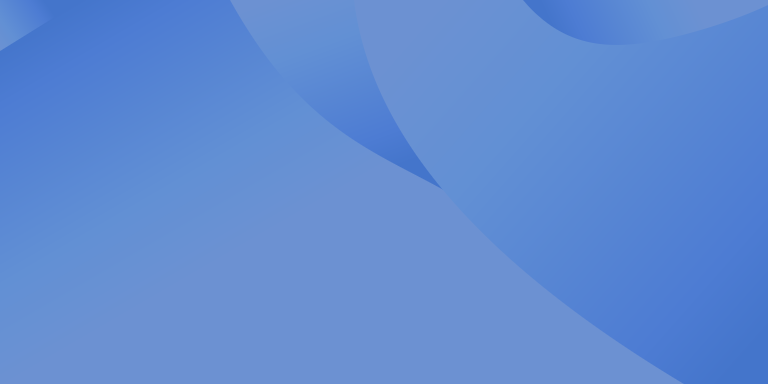
Give the GLSL for this background, as a Shadertoy shader.

```glsl
// Palette, from deepest to palest
const vec3 DEEP = vec3(0.267, 0.459, 0.796);
const vec3 BLUE = vec3(0.302, 0.486, 0.827);
const vec3 SKY  = vec3(0.385, 0.565, 0.831);
const vec3 HAZE = vec3(0.424, 0.569, 0.824);

// Palette positions of the two inner colours
const float BLUE_STOP = 0.17;
const float SKY_STOP = 0.70;

// Curve starts along the top edge, and the fin's tip
const float FIN_START = 0.599;
const float FIN_LENGTH = 0.56;
const float SHEET_START = 0.922;
const float BOWL_START = 1.362;

// Polynomial coefficients, lowest power first
const vec3 FIN_CURVE = vec3(1.798, -2.668, 1.86);
const vec3 SHEET_CURVE = vec3(0.121, 0.666, 0.072);
const vec4 BOWL_CURVE = vec4(1.181, -3.939, 5.007, -2.64);
const vec2 CORNER_LINE = vec2(0.133, -0.622);

// Four-colour linear gradient running from a deep point to a pale point
vec3 gradient(vec2 p, vec2 deepEnd, vec2 paleEnd) {
    vec2 axis = paleEnd - deepEnd;
    float t = clamp(dot(p - deepEnd, axis) / dot(axis, axis), 0.0, 1.0);
    vec3 color = mix(DEEP, BLUE, clamp(t / BLUE_STOP, 0.0, 1.0));
    color = mix(color, SKY, clamp((t - BLUE_STOP) / (SKY_STOP - BLUE_STOP), 0.0, 1.0));
    return mix(color, HAZE, clamp((t - SKY_STOP) / (1.0 - SKY_STOP), 0.0, 1.0));
}

// Antialiased mask, full where the field is positive
float coverage(float field) {
    float width = max(length(vec2(dFdx(field), dFdy(field))), 1e-5);
    return clamp(0.5 + field / width, 0.0, 1.0);
}

float finDepth(float x) {
    float u = min(x - FIN_START, FIN_LENGTH);
    return u * (FIN_CURVE.x + u * (FIN_CURVE.y + u * FIN_CURVE.z));
}

float sheetEdge(float depth) {
    return SHEET_START + depth * (SHEET_CURVE.x + depth * (SHEET_CURVE.y + depth * SHEET_CURVE.z));
}

float bowlDepth(float x) {
    float u = x - BOWL_START;
    return u * (BOWL_CURVE.x + u * (BOWL_CURVE.y + u * (BOWL_CURVE.z + u * BOWL_CURVE.w)));
}

void mainImage(out vec4 fragColor, in vec2 fragCoord) {
    // Units of canvas height; y is the depth below the top edge
    vec2 p = fragCoord / iResolution.y;
    p.y = 1.0 - p.y;

    // Backdrop
    vec3 color = gradient(p, vec2(0.21, 0.0), vec2(0.60, 0.67));

    // Folded corner
    vec3 corner = gradient(p, vec2(0.12, 0.01), vec2(-0.02, 0.11));
    color = mix(color, corner, coverage(CORNER_LINE.x + CORNER_LINE.y * p.x - p.y));

    // Hanging fin
    vec3 fin = gradient(p, vec2(1.04, 0.43), vec2(0.86, -0.06));
    color = mix(color, fin, coverage(finDepth(p.x) - p.y));

    // Large sheet on the right, overlapping the fin
    vec3 sheet = gradient(p, vec2(2.0, 0.86), vec2(1.09, 0.055));
    color = mix(color, sheet, coverage(p.x - sheetEdge(p.y)));

    // Shallow bowl at the top
    vec3 bowl = gradient(p, vec2(1.42, 0.03), vec2(1.75, -0.125));
    color = mix(color, bowl, coverage(bowlDepth(p.x) - p.y));

    fragColor = vec4(color, 1.0);
}
```
